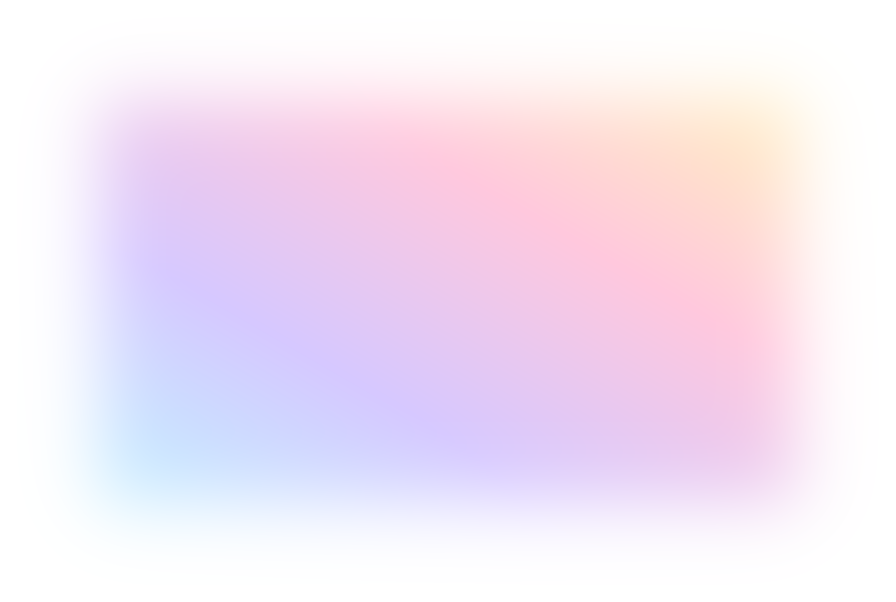
This background is drawn by a Shadertoy shader. Its source:

```glsl
// Bell curve and its running total, for a spread of one
vec2 bell(vec2 x) {
    return 0.39894 * exp(-0.5 * x * x);
}

vec2 bellTotal(vec2 x) {
    x = clamp(x, -5.0, 5.0);
    return 0.5 + 0.5 * tanh(0.79788 * x * (1.0 + 0.0447 * x * x));
}

// Four evenly spaced pastel stops
vec3 pastelRamp(float t) {
    vec3 cyan = vec3(0.755, 0.945, 1.0);
    vec3 violet = vec3(0.838, 0.784, 1.0);
    vec3 pink = vec3(1.0, 0.784, 0.867);
    vec3 cream = vec3(1.0, 0.945, 0.745);
    float s = clamp(t, 0.0, 1.0) * 3.0;
    vec3 color = mix(cyan, violet, clamp(s, 0.0, 1.0));
    color = mix(color, pink, clamp(s - 1.0, 0.0, 1.0));
    return mix(color, cream, clamp(s - 2.0, 0.0, 1.0));
}

void mainImage(out vec4 fragColor, in vec2 fragCoord) {
    vec2 p = fragCoord / iResolution.y;
    vec2 low = vec2(0.165);
    vec2 high = vec2(iResolution.x / iResolution.y, 1.0) - low;
    float blur = 0.058;

    // Coverage of the blurred rectangle along each axis
    vec2 fromLow = (p - low) / blur;
    vec2 fromHigh = (p - high) / blur;
    vec2 coverage = bellTotal(fromLow) - bellTotal(fromHigh);

    // Mean position of the part of the rectangle under the blur
    vec2 shift = blur * (bell(fromLow) - bell(fromHigh)) / max(coverage, 1e-4);
    vec2 uv = clamp((p + shift - low) / (high - low), 0.0, 1.0);

    // Corner to corner gradient over white
    vec3 glow = pastelRamp(0.5 * (uv.x + uv.y));
    fragColor = vec4(mix(vec3(1.0), glow, coverage.x * coverage.y), 1.0);
}
```
